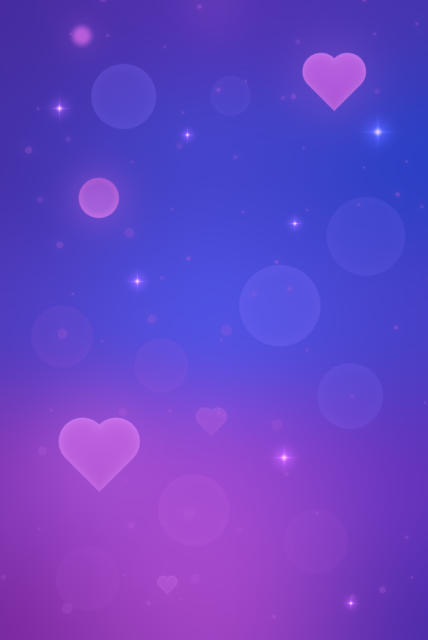
Reproduce this background procedurally as a WebGL 1 fragment shader.

```glsl
precision highp float;
uniform vec2 u_resolution;

const vec3 LILAC = vec3(0.50, 0.43, 0.98);
const vec3 ORCHID = vec3(0.74, 0.37, 0.87);
const vec3 PINK = vec3(0.95, 0.42, 0.82);
const vec3 ICE = vec3(0.48, 0.54, 1.0);

float hash(vec2 p) {
  return fract(sin(dot(p, vec2(127.1, 311.7))) * 43758.5);
}

// Five evenly spaced colours blended from top (t = 0) to bottom (t = 1)
vec3 column(float t, vec3 a, vec3 b, vec3 c, vec3 d, vec3 e) {
  float s = t * 4.0;
  vec3 col = mix(a, b, smoothstep(0.0, 1.0, s));
  col = mix(col, c, smoothstep(1.0, 2.0, s));
  col = mix(col, d, smoothstep(2.0, 3.0, s));
  return mix(col, e, smoothstep(3.0, 4.0, s));
}

vec3 backdrop(vec2 uv) {
  float t = 1.0 - uv.y;
  vec3 left = column(t, vec3(0.27, 0.17, 0.62), vec3(0.27, 0.19, 0.66),
    vec3(0.31, 0.23, 0.74), vec3(0.50, 0.21, 0.70), vec3(0.46, 0.15, 0.61));
  vec3 middle = column(t, vec3(0.32, 0.20, 0.70), vec3(0.27, 0.27, 0.80),
    vec3(0.31, 0.32, 0.89), vec3(0.55, 0.27, 0.82), vec3(0.59, 0.25, 0.75));
  vec3 right = column(t, vec3(0.27, 0.21, 0.69), vec3(0.17, 0.25, 0.77),
    vec3(0.28, 0.25, 0.78), vec3(0.38, 0.20, 0.73), vec3(0.30, 0.17, 0.67));
  vec3 col = mix(left, middle, smoothstep(-0.1, 0.52, uv.x));
  return mix(col, right, smoothstep(0.48, 1.06, uv.x));
}

float halo(vec2 p, float size) {
  return exp(-dot(p, p) / (size * size));
}

float fill(float d, float soft) {
  return 1.0 - smoothstep(-soft, soft, d);
}

// Heart with its tip at the origin, about 1.2 wide and 1.1 high
float heartDistance(vec2 p) {
  p.x = abs(p.x);
  if (p.x + p.y > 1.0) return length(p - vec2(0.25, 0.75)) - 0.35355;
  vec2 notch = p - vec2(0.0, 1.0);
  vec2 side = p - 0.5 * max(p.x + p.y, 0.0);
  return sqrt(min(dot(notch, notch), dot(side, side))) * sign(p.x - p.y);
}

vec3 addHeart(vec3 col, vec2 p, float size, float alpha, float px) {
  vec2 q = p / size;
  float d = heartDistance(q);
  col = mix(col, ORCHID, 0.3 * alpha * halo(q - vec2(0.0, 0.6), 0.85));
  float rim = exp(14.0 * min(d, 0.0));
  vec3 body = ORCHID + 0.05 * (q.y - 0.6) + rim * vec3(0.06, 0.09, 0.05);
  return mix(col, body, alpha * fill(d * size, px));
}

vec3 addBokeh(vec3 col, vec2 p, float radius, vec3 tint, float alpha, float px) {
  float r = length(p);
  float rim = 0.85 + 0.3 * smoothstep(0.6, 1.0, r / radius);
  return mix(col, tint, alpha * rim * fill(r - radius, px));
}

// Four tapered rays around a small bright core
vec3 addSparkle(vec3 col, vec2 p, float size, vec3 tint) {
  vec2 q = abs(p) / size;
  float rays = exp(-14.0 * q.x - 2.8 * q.y) + exp(-14.0 * q.y - 2.8 * q.x);
  col += tint * (0.5 * rays + 0.18 * halo(q, 0.8));
  return mix(col, vec3(1.0, 0.85, 0.97), 0.75 * halo(q, 0.2));
}

// One small dot in every grid cell, kept clear of the cell borders
vec3 addDust(vec3 col, vec2 p, float cells, float maxRadius, float px) {
  vec2 id = floor(p * cells);
  vec2 jitter = vec2(hash(id + 3.1), hash(id + 17.7));
  float d = length(p - (id + 0.2 + 0.6 * jitter) / cells);
  float pick = hash(id + 41.3);
  float radius = maxRadius * mix(0.25, 1.0, pick * pick);
  float alpha = mix(0.4, 0.16, pick) * step(0.25, hash(id + 59.9));
  col = mix(col, ORCHID, 0.2 * alpha * halo(vec2(d, 0.0), radius * 2.5));
  return mix(col, ORCHID, alpha * fill(d - radius, px));
}

void main() {
  vec2 p = gl_FragCoord.xy / u_resolution.x;
  float px = 1.0 / u_resolution.x;
  vec3 col = backdrop(gl_FragCoord.xy / u_resolution);

  // Broad glows
  col = mix(col, vec3(0.72, 0.31, 0.81), 0.5 * halo((p - vec2(0.44, 0.23)) * vec2(0.8, 1.0), 0.26));
  col = mix(col, ORCHID, 0.18 * halo(p - vec2(0.22, 0.44), 0.2));
  col = mix(col, ORCHID, 0.12 * halo(p - vec2(0.5, 1.48), 0.08));

  // Large translucent discs
  col = addBokeh(col, p - vec2(0.289, 1.270), 0.076, LILAC, 0.25, px);
  col = addBokeh(col, p - vec2(0.654, 0.781), 0.095, LILAC, 0.27, px);
  col = addBokeh(col, p - vec2(0.855, 0.943), 0.092, LILAC, 0.15, px);
  col = addBokeh(col, p - vec2(0.818, 0.570), 0.077, LILAC, 0.17, px);
  col = addBokeh(col, p - vec2(0.539, 1.271), 0.047, LILAC, 0.12, px);
  col = addBokeh(col, p - vec2(0.145, 0.709), 0.072, ORCHID, 0.09, px);
  col = addBokeh(col, p - vec2(0.377, 0.641), 0.063, ORCHID, 0.10, px);
  col = addBokeh(col, p - vec2(0.453, 0.303), 0.084, ORCHID, 0.20, px);
  col = addBokeh(col, p - vec2(0.738, 0.230), 0.075, ORCHID, 0.08, px);
  col = addBokeh(col, p - vec2(0.205, 0.143), 0.075, ORCHID, 0.08, px);

  // Fine dust at two scales
  col = addDust(col, p, 5.0, 0.016, px);
  col = addDust(col, p + 0.37, 7.0, 0.007, px);

  // Glowing orb and soft spot
  vec2 orb = p - vec2(0.231, 1.033);
  col = mix(col, ORCHID, 0.35 * halo(orb, 0.075));
  col = addBokeh(col, orb, 0.047, vec3(0.70, 0.39, 0.86) - 0.8 * orb.y, 0.88, px);
  vec2 spot = p - vec2(0.191, 1.412);
  col = mix(col, ORCHID, 0.8 * fill(length(spot) - 0.021, 0.012) + 0.15 * halo(spot, 0.05));

  // Hearts
  col = addHeart(col, p - vec2(0.781, 1.236), 0.123, 0.88, px);
  col = addHeart(col, p - vec2(0.232, 0.346), 0.157, 0.88, px);
  col = addHeart(col, p - vec2(0.494, 0.477), 0.060, 0.30, px);
  col = addHeart(col, p - vec2(0.391, 0.107), 0.039, 0.40, px);

  // Sparkles
  col = addSparkle(col, p - vec2(0.883, 1.187), 0.036, ICE);
  col = addSparkle(col, p - vec2(0.664, 0.426), 0.028, PINK);
  col = addSparkle(col, p - vec2(0.321, 0.838), 0.023, PINK);
  col = addSparkle(col, p - vec2(0.689, 0.973), 0.018, PINK);
  col = addSparkle(col, p - vec2(0.438, 1.180), 0.017, PINK);
  col = addSparkle(col, p - vec2(0.820, 0.086), 0.017, PINK);
  col = addSparkle(col, p - vec2(0.139, 1.242), 0.026, PINK);

  gl_FragColor = vec4(clamp(col, 0.0, 1.0), 1.0);
}
```
